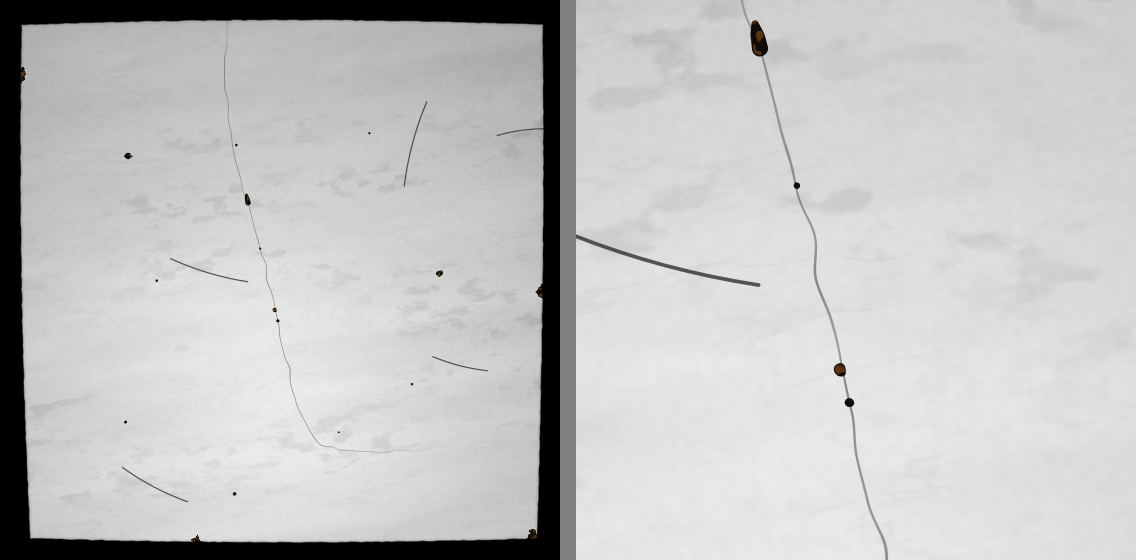
Left: the whole. Right: its middle third, enlarged.
Reproduce this texture procedurally as a Shadertoy shader.

```glsl
// A pale honed stone tile on black: soft lamp falloff over slanted cloudy
// streaks, crossed by one wandering crack, bowed scratches and brown pits.
// Streaks are stretched value noise; lines are distances to Bezier arcs.

const vec3 STONE = vec3(0.997, 1.0, 1.0);
const vec3 SCRATCH = vec3(0.22, 0.23, 0.23);
const vec3 CRACK = vec3(0.40, 0.39, 0.37);
const vec3 STAIN = vec3(0.62, 0.57, 0.48);
const vec3 RUST = vec3(0.36, 0.21, 0.07);
const vec3 PIT_DARK = vec3(0.06, 0.045, 0.03);

// Scratch end points: start.xy, end.xy
const vec4 SCRATCHES[5] = vec4[5](
    vec4(0.762, 0.818, 0.722, 0.668), vec4(0.970, 0.770, 0.888, 0.758),
    vec4(0.305, 0.538, 0.442, 0.497), vec4(0.773, 0.363, 0.870, 0.338),
    vec4(0.219, 0.165, 0.335, 0.104));

// Pits: centre.xy, radius
const vec3 PITS[12] = vec3[12](
    vec3(0.229, 0.720, 0.0058), vec3(0.785, 0.512, 0.0052), vec3(0.280, 0.499, 0.0026),
    vec3(0.224, 0.246, 0.0024), vec3(0.419, 0.118, 0.0030), vec3(0.736, 0.314, 0.0022),
    vec3(0.605, 0.228, 0.0020), vec3(0.660, 0.762, 0.0018), vec3(0.422, 0.741, 0.0020),
    vec3(0.465, 0.556, 0.0018), vec3(0.491, 0.447, 0.0034), vec3(0.496, 0.427, 0.0024));

// Chips on the rim: centre.xy, radius
const vec3 CHIPS[4] = vec3[4](
    vec3(0.970, 0.477, 0.013), vec3(0.953, 0.044, 0.011),
    vec3(0.353, 0.030, 0.010), vec3(0.036, 0.865, 0.012));

float hash(vec2 p) {
    vec3 q = fract(p.xyx * 0.1031);
    q += dot(q, q.yzx + 33.33);
    return fract((q.x + q.y) * q.z);
}

float noise(vec2 p) {
    vec2 i = floor(p), f = fract(p);
    f = f * f * (3.0 - 2.0 * f);
    return mix(mix(hash(i), hash(i + vec2(1, 0)), f.x),
               mix(hash(i + vec2(0, 1)), hash(i + vec2(1, 1)), f.x), f.y);
}

float fbm(vec2 p) {
    float sum = 0.0, amp = 0.5;
    for (int i = 0; i < 5; i++) {
        sum += amp * noise(p);
        p = p * 2.03 + 17.3;
        amp *= 0.5;
    }
    return sum;
}

// Anti-aliased coverage of everything nearer than w
float cover(float d, float w, float px) {
    return clamp((w - d) / px + 0.5, 0.0, 1.0);
}

float segmentDist(vec2 p, vec2 a, vec2 b) {
    vec2 pa = p - a, ba = b - a;
    return length(pa - ba * clamp(dot(pa, ba) / dot(ba, ba), 0.0, 1.0));
}

float arcDist(vec2 p, vec2 a, vec2 ctrl, vec2 b) {
    float d = 1e3;
    vec2 last = a;
    for (int i = 1; i <= 10; i++) {
        float t = float(i) / 10.0;
        vec2 next = mix(mix(a, ctrl, t), mix(ctrl, b, t), t);
        d = min(d, segmentDist(p, last, next));
        last = next;
    }
    return d;
}

// Distance inside the slightly barrel-shaped tile, positive within
float tileInset(vec2 p) {
    vec2 u = p - vec2(0.51, 0.72);
    float left = p.x - 0.036 - 0.038 * u.y * u.y;
    float right = 0.971 - 0.025 * u.y * u.y - p.x;
    float top = 0.965 - 0.040 * u.x * u.x - p.y;
    float bottom = p.y - 0.031 - 0.035 * u.x * u.x;
    return min(min(left, right), min(top, bottom));
}

// Brightness offset of the stone: streaks, mottled bands, veins and grain
float stoneGrain(vec2 p) {
    vec2 q = mat2(0.991, -0.131, 0.131, 0.991) * p;
    q.y += 0.025 * (fbm(p * 5.0) - 0.5);
    float streak = fbm(q * vec2(3.0, 17.0)) - 0.48;
    float band = smoothstep(0.46, 0.68, fbm(q * vec2(2.0, 8.0) + 41.0));
    float mottle = smoothstep(0.50, 0.72, fbm(q * vec2(30.0, 65.0) + 9.0));
    float vein = 1.0 - abs(2.0 * fbm(q * vec2(7.0, 30.0) + 73.0) - 0.97);
    vein = smoothstep(0.95, 1.0, vein) * smoothstep(0.45, 0.7, noise(q * vec2(9.0, 14.0)));
    float grain = noise(p * 230.0) - 0.5;
    return 0.085 * streak - (0.010 + 0.05 * band) * mottle - 0.022 * vein + 0.018 * grain;
}

// Rust-filled hollow with a dark, broken rim
vec3 addPit(vec3 col, vec2 p, float d, float r, float px) {
    float rust = smoothstep(0.40, 0.65, noise(p * 260.0)) * cover(d, r * 0.8, px);
    return mix(col, mix(PIT_DARK, RUST, rust), cover(d, r, px));
}

void mainImage(out vec4 fragColor, in vec2 fragCoord) {
    float side = min(iResolution.x, iResolution.y);
    vec2 p = (fragCoord - 0.5 * iResolution.xy) / side + 0.5;
    float px = 1.0 / side;

    // Lamp falloff and stone
    vec2 lamp = p - vec2(0.47, 0.30);
    float light = 0.945 - 0.35 * sqrt(dot(lamp, lamp) + 0.003);
    vec3 col = STONE * (light + stoneGrain(p));

    // Crack, jittered by noise, ending in a faint stain
    vec2 jitter = vec2(noise(p * 38.0), noise(p * 38.0 + 50.0)) - 0.5;
    vec2 c = p + 0.007 * jitter;
    float crack = arcDist(c, vec2(0.407, 0.972), vec2(0.39, 0.79), vec2(0.44, 0.65));
    crack = min(crack, arcDist(c, vec2(0.44, 0.65), vec2(0.49, 0.47), vec2(0.523, 0.30)));
    crack = min(crack, arcDist(c, vec2(0.523, 0.30), vec2(0.55, 0.20), vec2(0.59, 0.205)));
    float stain = arcDist(c, vec2(0.59, 0.205), vec2(0.66, 0.175), vec2(0.83, 0.212));
    col = mix(col, CRACK, (0.45 + 0.35 * noise(p * 30.0)) * cover(crack, 0.0007, px));
    col = mix(col, STAIN, 0.55 * smoothstep(0.86, 0.62, p.x) * cover(stain, 0.0009, px));

    // Scratches, each bowed to one side
    for (int i = 0; i < 5; i++) {
        vec2 a = SCRATCHES[i].xy, b = SCRATCHES[i].zw, along = b - a;
        vec2 ctrl = 0.5 * (a + b) - 0.07 * vec2(-along.y, along.x);
        col = mix(col, SCRATCH, 0.85 * cover(arcDist(p, a, ctrl, b), 0.0011, px));
    }

    // Pits, and the long hollow on the crack
    float rough = noise(p * 190.0) - 0.5;
    for (int i = 0; i < 12; i++) {
        float r = PITS[i].z;
        col = addPit(col, p, length(p - PITS[i].xy) + 0.7 * r * rough, r, px);
    }
    float hollow = segmentDist(p, vec2(0.440, 0.653), vec2(0.443, 0.638));
    float taper = 0.0048 * smoothstep(0.661, 0.641, p.y);
    col = addPit(col, p, hollow + 0.001 * rough, taper, px);

    // Chipped rim, then the black surround
    for (int i = 0; i < 4; i++) {
        float d = length((p - CHIPS[i].xy) * vec2(1.2, 1.0));
        col = addPit(col, p, d + 0.012 * rough, CHIPS[i].z, px);
    }
    float inset = tileInset(p) - 0.0015 * noise(p * 110.0);
    col *= smoothstep(-px, px, inset) * mix(0.9, 1.0, smoothstep(0.0, 0.006, inset));
    fragColor = vec4(clamp(col, 0.0, 1.0), 1.0);
}
```
